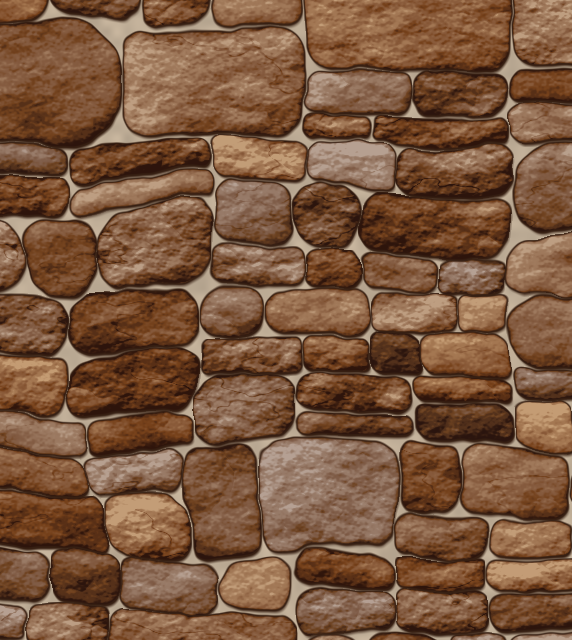
Reproduce this texture procedurally as a Shadertoy shader.

```glsl
// Dry-laid wall of rounded sandstone blocks over pale mortar.
// Jittered courses are split recursively into blocks; each block gets a rounded
// outline, a craggy relief lit from above, and a tone looked up in a brown ramp.
const vec2 LIGHT_DIR = vec2(-0.35, 0.94);
const vec2 COURSE_SIZE = vec2(0.50, 0.235);
const vec3 MORTAR = vec3(0.76, 0.69, 0.60);
const vec3 SHADOW = vec3(0.21, 0.12, 0.07);

struct Stone {
    float dist;   // signed distance to the outline, negative inside
    float seed;   // random value of the block
    vec2 local;   // position inside the block, about -1 to 1
};

float hash(vec2 p) {
    vec3 q = fract(vec3(p.xyx) * 0.1031);
    q += dot(q, q.yzx + 33.33);
    return fract((q.x + q.y) * q.z);
}
float vary(float seed, float salt) { return hash(vec2(seed * 917.3, salt * 7.31)); }

float noise(vec2 p) {
    vec2 i = floor(p), f = fract(p);
    f = f * f * (3.0 - 2.0 * f);
    return mix(mix(hash(i), hash(i + vec2(1, 0)), f.x),
               mix(hash(i + vec2(0, 1)), hash(i + vec2(1, 1)), f.x), f.y);
}
vec2 wobble(vec2 p) { return vec2(noise(p), noise(p + 31.0)) - 0.5; }

float fbm(vec2 p) {
    float sum = 0.0, amp = 0.5;
    for (int k = 0; k < 5; k++) {
        sum += amp * noise(p);
        p = mat2(1.6, 1.2, -1.2, 1.6) * p + 5.7;
        amp *= 0.55;
    }
    return sum / 1.055;
}
// Rough surface with sharp creases
float crag(vec2 p) { return fbm(p) + 1.1 * abs(fbm(p * 0.5 + 20.0) - 0.5); }

// Jittered one-dimensional cells: low edge, high edge, index
float jitterEdge(float i, float salt) { return i + 0.4 * (hash(vec2(i, salt)) - 0.5); }
vec3 cellSpan(float x, float salt) {
    float i = floor(x);
    i += step(jitterEdge(i + 1.0, salt), x) - step(x, jitterEdge(i, salt));
    return vec3(jitterEdge(i, salt), jitterEdge(i + 1.0, salt), i);
}

float roundBox(vec2 p, vec2 halfSize, float radius) {
    vec2 q = abs(p) - halfSize + radius;
    return length(max(q, 0.0)) + min(max(q.x, q.y), 0.0) - radius;
}

Stone stoneAt(vec2 p) {
    // Wavy joints
    p += 0.040 * wobble(p * 5.0) + 0.012 * wobble(p * 15.0) + 0.005 * wobble(p * 50.0);
    vec3 row = cellSpan(p.y / COURSE_SIZE.y, 3.0);
    float shift = hash(vec2(row.z, 8.0));
    vec3 col = cellSpan(p.x / COURSE_SIZE.x + shift, row.z + 40.0);
    vec2 lo = vec2(col.x - shift, row.x) * COURSE_SIZE;
    vec2 hi = vec2(col.y - shift, row.y) * COURSE_SIZE;
    float seed = hash(col.zz * vec2(1.0, 3.0) + row.zz * vec2(7.0, 2.0));
    // Cut the cell into smaller blocks
    for (int k = 0; k < 4; k++) {
        vec2 size = hi - lo;
        bool upright = size.x > size.y * mix(1.9, 2.8, vary(seed, 1.0));
        bool keep = upright ? size.x < 0.19 : size.y < 0.105;
        if (keep || (k > 1 && !upright && vary(seed, 2.0) < 0.5)) break;
        vec2 cut = mix(lo, hi, mix(0.33, 0.67, vary(seed, 3.0)));
        float side = upright ? step(cut.x, p.x) : step(cut.y, p.y);
        vec2 axis = upright ? vec2(1, 0) : vec2(0, 1);
        lo = mix(lo, cut, axis * side);
        hi = mix(hi, cut, axis * (1.0 - side));
        seed = vary(seed, 4.0 + side + 2.0 * float(k));
    }
    // Rounded, tilted and tapered outline, kept inside its cell
    vec2 cell = 0.5 * (hi - lo), u = p - 0.5 * (lo + hi);
    float bound = roundBox(u, cell, 0.0) + 0.0012;
    vec2 outline = cell - mix(0.0008, 0.0042, vary(seed, 21.0));
    u += 0.07 * (vary(seed, 22.0) - 0.5) * vec2(-u.y, u.x);
    float taper = 0.10 * (vary(seed, 23.0) - 0.5);
    outline.y *= 1.0 - abs(taper) + taper * clamp(u.x / cell.x, -1.0, 1.0);
    float radius = min(outline.x, outline.y) * mix(0.4, 0.9, vary(seed, 24.0));
    return Stone(max(bound, roundBox(u, outline, radius)), seed, u / cell);
}

float dome(float dist) {
    float e = clamp(-dist / 0.026, 0.0, 1.0);
    return e * (2.0 - e);
}

// Tone 0..1 to colour, with stops placed by share of area
vec3 stoneRamp(float t) {
    vec3 c = mix(vec3(0.17, 0.08, 0.05), vec3(0.33, 0.19, 0.10), smoothstep(0.03, 0.13, t));
    c = mix(c, vec3(0.44, 0.26, 0.12), smoothstep(0.14, 0.31, t));
    c = mix(c, vec3(0.51, 0.36, 0.26), smoothstep(0.28, 0.50, t));
    c = mix(c, vec3(0.61, 0.48, 0.38), smoothstep(0.48, 0.74, t));
    return mix(c, vec3(0.73, 0.63, 0.54), smoothstep(0.74, 0.98, t));
}

vec3 stoneColor(vec2 p, Stone s, float domeSlope) {
    float rough = mix(0.5, 1.35, vary(s.seed, 31.0));
    vec2 scale = vec2(12.0, 16.0), q = (p + s.seed * 9.0) * scale;
    float relief = crag(q) - crag(q + LIGHT_DIR * scale * 0.0027);
    float crack = 1.0 - smoothstep(0.0, 0.014, abs(fbm(q * vec2(0.4, 0.7) + 90.0) - 0.5));
    crack *= smoothstep(0.4, 0.65, noise(q * 0.4 + 7.0));
    // Sum of block tone, patches, relief, grain and dark rim
    float tone = 0.54 + 0.54 * (vary(s.seed, 32.0) - 0.5) + 0.7 * (fbm(q * 0.6 + 50.0) - 0.5);
    tone += 6.0 * rough * relief + 0.42 * domeSlope + 0.07 * s.local.y;
    tone += 0.15 * (noise(p * 250.0) - 0.5);
    tone -= 0.25 * rough * crack + 0.35 * exp(min(s.dist, 0.0) / 0.0035);
    tone = tone < 0.2 ? 0.2 * exp(tone / 0.2 - 1.0) : min(tone, 1.0);
    vec3 tint = mix(vec3(1.06, 0.97, 0.82), vec3(0.97, 1.0, 1.08), vary(s.seed, 33.0));
    return stoneRamp(tone) * tint;
}

void mainImage(out vec4 fragColor, in vec2 fragCoord) {
    float pixel = 1.0 / iResolution.y;
    vec2 p = fragCoord * pixel + vec2(3.7, 5.3);
    Stone s = stoneAt(p);
    float towardLight = stoneAt(p + LIGHT_DIR * 0.006).dist;
    // Mortar shows only where joints open up, away from cast shadow
    float open = smoothstep(-0.005, 0.003, towardLight) * smoothstep(0.0005, 0.004, s.dist);
    vec3 mortar = mix(SHADOW, MORTAR * (0.92 + 0.12 * noise(p * 60.0)), open);
    vec3 stone = stoneColor(p, s, dome(s.dist) - dome(towardLight));
    float cover = 1.0 - smoothstep(-pixel, pixel, s.dist);
    fragColor = vec4(mix(mortar, stone, cover), 1.0);
}
```
